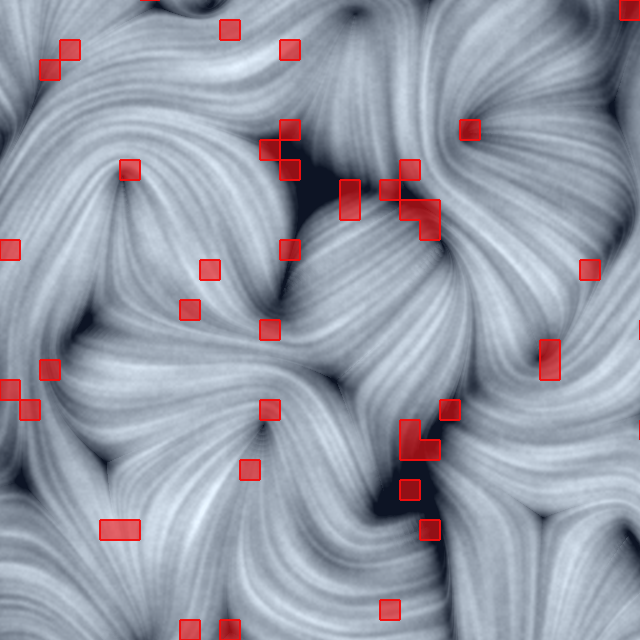
Write a Shadertoy shader that draws this texture.

```glsl
const int   WAVES = 9;              // plane waves in the director field
const float WAVE_MIN = 9.0;
const float WAVE_MAX = 26.0;
const vec2  FIELD_SHIFT = vec2(7.3, 3.9);
const int   STEPS = 18;             // streamline steps in each direction
const float STEP_LEN = 0.008;
const float COARSE_FREQ = 38.0;
const float FINE_FREQ = 120.0;
const float TAIL_LEN = 0.045;       // reach of dark tails along the flow
const float CORE_SHARPNESS = 5.0;
const float BASE_TONE = 0.77;
const float GRID = 32.0;            // marker cells across the canvas
const float MARK_BASE = 0.012;
const float MARK_DARK = 0.32;
const float LINE_HALF = 0.0015;
const float FILL_ALPHA = 0.58;
const vec3  SHADOW = vec3(0.05, 0.08, 0.14);
const vec3  LIGHT = vec3(0.85, 0.90, 0.95);
const vec3  RED = vec3(0.96, 0.05, 0.05);

vec4 waves[WAVES];                  // xy: wave vector, zw: amplitude

float hash(vec2 p) {
    return fract(sin(dot(p, vec2(127.1, 311.7))) * 43758.5453);
}

float noise(vec2 p) {
    vec2 i = floor(p), f = fract(p);
    f = f * f * (3.0 - 2.0 * f);
    return mix(mix(hash(i), hash(i + vec2(1, 0)), f.x),
               mix(hash(i + vec2(0, 1)), hash(i + vec2(1, 1)), f.x), f.y);
}

void initWaves() {
    for (int i = 0; i < WAVES; i++) {
        float n = float(i);
        float heading = (n + hash(vec2(n, 1.7))) / float(WAVES) * 3.14159;
        float turn = hash(vec2(n, 5.3)) * 6.28318;
        float k = mix(WAVE_MIN, WAVE_MAX, hash(vec2(n, 9.1)));
        waves[i] = vec4(k * vec2(cos(heading), sin(heading)), cos(turn), sin(turn));
    }
}

// Order vector: its half angle is the flow axis, its zeros are defects
vec2 orderField(vec2 p) {
    vec2 q = vec2(0.0);
    for (int i = 0; i < WAVES; i++)
        q += cos(dot(waves[i].xy, p + FIELD_SHIFT)) * waves[i].zw;
    return q / sqrt(0.5 * float(WAVES));
}

vec2 flowAxis(vec2 q) {
    float c = q.x / max(length(q), 1e-5);
    vec2 axis = sqrt(max(vec2(1.0 + c, 1.0 - c) * 0.5, 0.0));
    return vec2(axis.x, q.y < 0.0 ? -axis.y : axis.y);
}

float coreDark(vec2 q) {
    return exp(-CORE_SHARPNESS * length(q));
}

// Follows the flow both ways; returns mean streak and mean darkness
vec2 traceFlow(vec2 start) {
    vec2 sum = vec2(0.0), total = vec2(0.0);
    vec2 startAxis = flowAxis(orderField(start));
    for (int side = 0; side < 2; side++) {
        vec2 p = start;
        vec2 previous = side == 0 ? startAxis : -startAxis;
        for (int i = 0; i < STEPS; i++) {
            vec2 q = orderField(p);
            vec2 dir = flowAxis(q);
            if (dot(dir, previous) < 0.0) dir = -dir;
            float s = float(i) / float(STEPS);
            float reach = float(i) * STEP_LEN / TAIL_LEN;
            vec2 weight = vec2(0.5 + 0.5 * cos(3.14159 * s), exp(-reach * reach));
            float streak = 0.62 * (noise(p * COARSE_FREQ) - 0.5)
                         + 0.95 * (noise(p * FINE_FREQ + 31.0) - 0.5);
            sum += weight * vec2(streak, coreDark(q));
            total += weight;
            p += STEP_LEN * (1.5 * dir - 0.5 * previous);
            previous = dir;
        }
    }
    return sum / total;
}

float marked(vec2 cell) {
    float dark = coreDark(orderField((cell + 0.5) / GRID));
    return step(hash(cell + 17.0), MARK_BASE + MARK_DARK * dark);
}

void mainImage(out vec4 fragColor, in vec2 fragCoord) {
    vec2 uv = fragCoord / iResolution.y;
    float pixel = 1.0 / iResolution.y;
    initWaves();

    // Flow tone
    vec2 flow = traceFlow(uv);
    float tone = BASE_TONE + flow.x - 1.3 * flow.y - 0.3 * coreDark(orderField(uv));
    tone += 0.14 * (noise(uv * 5.0 + 4.0) - 0.5);
    tone += 0.03 * (noise(uv * 250.0) - 0.5);
    vec3 color = mix(SHADOW, LIGHT, clamp(tone, 0.0, 1.08));

    // Marker cells, outlined where a marked cell meets an unmarked one
    vec2 cell = floor(uv * GRID);
    vec2 local = fract(uv * GRID) - 0.5;
    vec2 toward = vec2(local.x < 0.0 ? -1.0 : 1.0, local.y < 0.0 ? -1.0 : 1.0);
    float here = marked(cell);
    vec2 beside = vec2(marked(cell + vec2(toward.x, 0.0)),
                       marked(cell + vec2(0.0, toward.y)));
    vec2 edgeDist = (0.5 - abs(local)) / GRID;
    vec2 line = clamp((LINE_HALF - edgeDist) / pixel + 0.5, 0.0, 1.0) * abs(beside - here);
    color = mix(color, RED, FILL_ALPHA * here);
    color = mix(color, RED, max(line.x, line.y));

    fragColor = vec4(color, 1.0);
}
```
